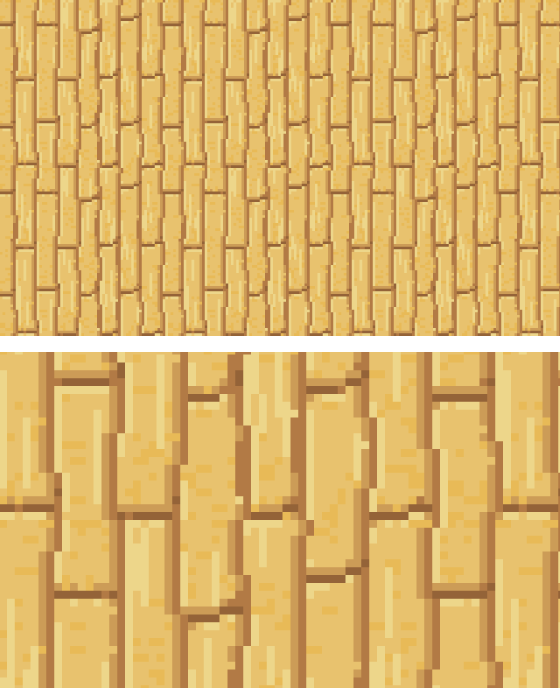
Top, the full canvas; bottom, a detail of the centre.
A WebGL 2 fragment shader for this texture:

```glsl
#version 300 es
precision highp float;
// Wall of staggered upright wooden planks in chunky texels, tiled 64 by 64.
// Each texel finds its plank from wobbling column edges and staggered joints,
// then takes a tone for gap, shade, lit edge, grain streak or speckle.
uniform vec2 u_resolution;
out vec4 fragColor;

#define TILES_DOWN 2.0     // repeats over the canvas height
#define TILE 64.0          // texels per repeat
#define PLANK 8.0          // texels per plank column
#define SHIFT 6.0          // texels before the first column
#define RUN 9.0            // length of a straight stretch of edge
#define WOBBLE 0.38        // share of stretches pushed aside
#define STREAKS 0.36       // share of grain lines that are lit
#define SPECKLE 0.25       // speckle density at a plank foot
#define SAMPLES 4          // smoothing samples per axis

const vec3 BASE   = vec3(0.91, 0.76, 0.43);
const vec3 LIGHT  = vec3(0.93, 0.84, 0.54);
const vec3 AMBER  = vec3(0.91, 0.73, 0.34);
const vec3 SHADE  = vec3(0.80, 0.61, 0.34);
const vec3 GAP    = vec3(0.70, 0.48, 0.27);
const vec3 JOINT  = vec3(0.58, 0.39, 0.22);

// Rows of the two joints in each of the eight columns, from the top
const float upperJoint[8] = float[8](30.0, 9.0, 30.0, 12.0, 29.0, 7.0, 29.0, 9.0);
const float lowerJoint[8] = float[8](62.0, 46.0, 63.0, 48.0, 63.0, 47.0, 63.0, 48.0);

float hash(vec2 p) {
    vec3 q = fract(vec3(p.xyx) * 0.1031);
    q += dot(q, q.yzx + 33.33);
    return fract((q.x + q.y) * q.z);
}

// Sideways step, 0 or 1 texel, of the left edge of a column
float edgeStep(float column, float row) {
    column = mod(column, 8.0);
    float stretch = floor((row + column * 5.0) / RUN);
    return step(hash(vec2(column * 7.0 + 3.0, stretch + 11.0)), WOBBLE);
}

vec3 plankTexel(vec2 t) {
    // Column and position across it
    float x = mod(t.x - SHIFT, TILE);
    float column = floor(x / PLANK);
    float across = x - column * PLANK;
    if (across < edgeStep(column, t.y)) {
        column = mod(column + 7.0, 8.0);
        across += PLANK;
    }
    float left = edgeStep(column, t.y);
    float right = PLANK - 1.0 + edgeStep(column + 1.0, t.y);
    float fromRight = right - across;

    // Plank within the column; joints may rise one texel near the right end
    int c = int(column);
    float a = upperJoint[c], b = lowerJoint[c];
    float rise = step(5.0, across) * step(0.5, hash(vec2(column, 41.0)));
    float y = mod(t.y + rise, TILE);
    bool between = y >= a && y < b;
    float down = between ? y - a : mod(y - b, TILE);
    float len = between ? b - a : TILE - b + a;
    float up = len - 1.0 - down;
    vec2 plank = vec2(column * 2.0 + (between ? 1.0 : 0.0), 17.0);
    float grit = hash(vec2(x, t.y) + 5.0);

    // Gaps and joints
    if (down < 0.5) return fromRight < 0.5 || grit > 0.9 ? GAP : JOINT;
    float stretch = floor((t.y + column * 3.0) / 7.0);
    float wide = step(0.9, hash(vec2(column + 60.0, stretch)));
    if (fromRight < 0.5 + wide) return up < 1.5 && grit > 0.5 ? JOINT : GAP;

    // Shaded right side and foot, with worn corners
    float corner = fromRight + up;
    float wear = hash(plank + 71.0);
    if (corner < 1.5 + 1.5 * wear) return grit > 0.6 ? GAP : SHADE;
    if (fromRight < 1.5 && (grit > 0.08 || up < 8.0)) return SHADE;
    if (up < 0.5 && grit > 0.15) return SHADE;
    if (down < 1.5 && across - left < 0.5 && wear > 0.5) return SHADE;

    // Lit left side and top
    float lit = hash(vec2(column + 23.0, floor((t.y + column * 2.0) / 5.0)));
    if (across - left < 0.5 && lit < 0.62) return LIGHT;
    if (down < 1.5 && grit < 0.75) return LIGHT;

    // Grain streaks hanging from the upper part
    float line = hash(vec2(across * 3.0 + 90.0, plank.x));
    float start = 1.0 + floor(line * 23.0);
    float reach = 4.0 + 9.0 * hash(vec2(plank.x, across + 31.0));
    float chance = mod(column, 2.0) < 0.5 ? STREAKS * 1.4 : STREAKS * 0.7;
    bool streaked = hash(vec2(across + 7.0, plank.x + 50.0)) < chance;
    if (streaked && down > start && down < start + reach) return LIGHT;

    // Amber speckles, thicker toward the foot and along the tile seam
    float pair = hash(vec2(floor(x * 0.5) + 13.0, t.y + 29.0));
    float density = mix(0.05, SPECKLE, smoothstep(0.1, 0.8, down / len));
    if (t.y < 0.5) density = 0.45;
    return min(pair, grit + 0.04) < density * 0.62 ? AMBER : BASE;
}

void main() {
    float texelsPerUnit = TILES_DOWN * TILE / u_resolution.y;
    vec3 sum = vec3(0.0);
    for (int j = 0; j < SAMPLES; j++)
    for (int i = 0; i < SAMPLES; i++) {
        vec2 offset = (vec2(i, j) + 0.5) / float(SAMPLES) - 0.5;
        vec2 p = gl_FragCoord.xy + offset;
        p.y = u_resolution.y - p.y;
        sum += plankTexel(mod(floor(p * texelsPerUnit), TILE));
    }
    fragColor = vec4(sum / float(SAMPLES * SAMPLES), 1.0);
}
```
